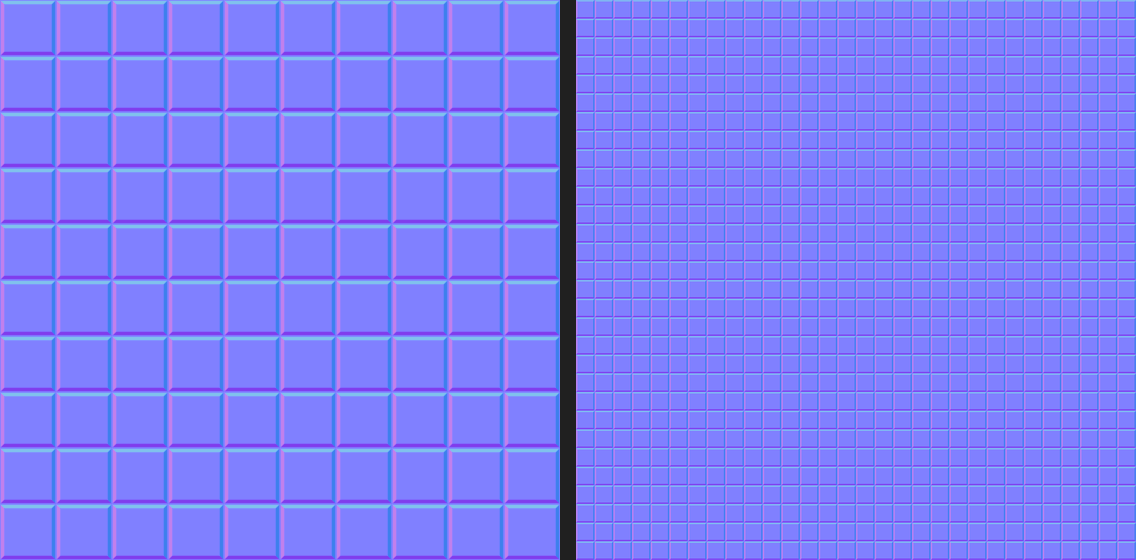
Left: one tile. Right: repeated 3 by 3.
Write a WebGL 2 fragment shader that draws this texture map.

```glsl
#version 300 es
precision highp float;
// Tangent-space normal map of a square tile grid with soft, mitred bevels.

#define TILES 10.0        // repeats across and down
#define RISE_END 0.030    // groove centre to full slope, in tile widths
#define FALL_START 0.060  // where the slope begins to flatten
#define FALL_END 0.092    // where the flat face begins
#define MITRE_BLUR 0.022  // softness of the corner diagonals
#define TILT 0.52         // sideways part of the unit normal on a bevel

uniform vec2 u_resolution;
out vec4 fragColor;

// Slope strength at a distance from the groove centre, per axis
vec2 bevelSlope(vec2 edgeDist) {
    vec2 rise = smoothstep(vec2(0.0), vec2(RISE_END), edgeDist);
    vec2 fall = smoothstep(vec2(FALL_START), vec2(FALL_END), edgeDist);
    return rise * (1.0 - fall);
}

void main() {
    vec2 uv = gl_FragCoord.xy / u_resolution;

    // Tile-local position, measured from the tile centre
    vec2 local = fract(uv * TILES) - 0.5;
    vec2 edgeDist = 0.5 - abs(local);

    // The nearer edge wins, which mitres the corners
    float nearerY = smoothstep(-MITRE_BLUR, MITRE_BLUR, edgeDist.x - edgeDist.y);
    vec2 slope = bevelSlope(edgeDist) * vec2(1.0 - nearerY, nearerY);

    // Left and top edges tilt positive, right and bottom edges negative
    vec2 facing = vec2(-sign(local.x), sign(local.y));
    vec2 tilt = TILT * slope * facing;
    vec3 normal = vec3(tilt, sqrt(1.0 - dot(tilt, tilt)));

    fragColor = vec4(normal * 0.5 + 0.5, 1.0);
}
```
